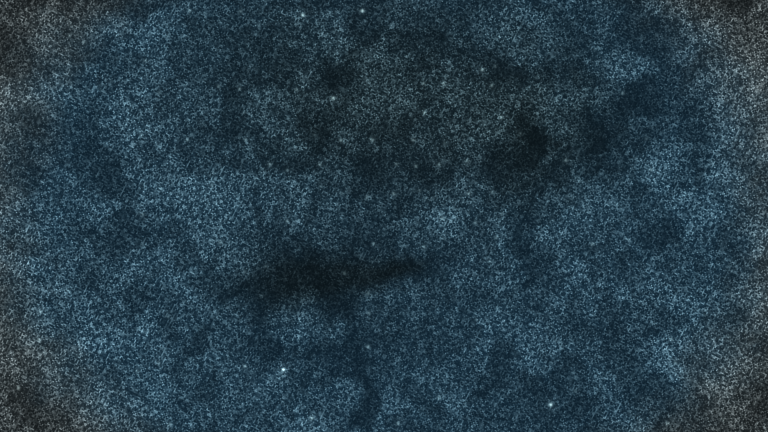
A Shadertoy shader for this texture:

```glsl
const vec3 DEEP_BLUE = vec3(0.046, 0.122, 0.176);
const vec3 DARK_VOID = vec3(0.042, 0.080, 0.096);
const vec3 EDGE_GREY = vec3(0.105, 0.135, 0.148);
const vec3 DUST_BLUE = vec3(0.50, 0.59, 0.61);
const vec3 DUST_GREY = vec3(0.53, 0.56, 0.56);
const vec3 STAR_TINT = vec3(0.82, 0.92, 0.90);
const float CLOUD_SCALE = 13.0;
const float GRAIN_SCALE = 300.0;
const float GRAIN_CONTRAST = 0.82;
const float DUST_GAIN = 0.60;
const float STAR_GRID = 17.0;
const float STAR_RADIUS = 0.0040;

// Position and brightness of the brightest stars
const int BRIGHT_COUNT = 8;
const vec3 BRIGHT_STARS[BRIGHT_COUNT] = vec3[](
    vec3(0.701, 0.965, 0.75), vec3(0.839, 0.975, 0.80),
    vec3(0.771, 0.773, 0.65), vec3(0.656, 0.144, 0.95),
    vec3(1.275, 0.063, 1.00), vec3(0.722, 0.032, 0.60),
    vec3(0.567, 0.152, 0.45), vec3(1.116, 0.838, 0.50));

float hash(vec2 p) {
    vec3 q = fract(p.xyx * 0.1031);
    q += dot(q, q.yzx + 33.33);
    return fract((q.x + q.y) * q.z);
}

float noise(vec2 p) {
    vec2 i = floor(p), f = fract(p);
    f = f * f * (3.0 - 2.0 * f);
    float low = mix(hash(i), hash(i + vec2(1, 0)), f.x);
    float high = mix(hash(i + vec2(0, 1)), hash(i + vec2(1, 1)), f.x);
    return mix(low, high, f.y);
}

mat2 turn(float c, float s) {
    return mat2(c, s, -s, c);
}

float fbm(vec2 p) {
    float sum = 0.0, amp = 0.5;
    for (int i = 0; i < 5; i++) {
        sum += amp * noise(p);
        p = turn(0.8, 0.6) * p * 2.03 + 17.3;
        amp *= 0.68;
    }
    return sum / 1.335;
}

float blob(vec2 p, vec2 center, vec2 radius) {
    vec2 q = (p - center) / radius;
    return exp(-dot(q, q));
}

// Dark tapering cloud that narrows to a tip on the right
float wisp(vec2 p) {
    float t = clamp((p.x - 0.58) / 0.43, 0.0, 1.0);
    float middle = mix(0.350, 0.395, t * t);
    float width = 0.006 + 0.075 * pow(1.0 - t, 0.8);
    float y = (p.y - middle) / width;
    return exp(-y * y) * smoothstep(0.44, 0.76, p.x) * smoothstep(1.02, 0.93, p.x);
}

float starGlow(float dist) {
    float d = dist / STAR_RADIUS;
    return exp(-d * d) + 0.18 * exp(-d * 0.55);
}

float stars(vec2 p) {
    float light = 0.0;
    for (int i = 0; i < BRIGHT_COUNT; i++)
        light += BRIGHT_STARS[i].z * starGlow(length(p - BRIGHT_STARS[i].xy));

    // Faint scattered stars, denser around the upper middle
    vec2 cell = floor(p * STAR_GRID);
    vec2 jitter = vec2(hash(cell + 41.0), hash(cell + 83.0));
    vec2 center = (cell + 0.25 + 0.5 * jitter) / STAR_GRID;
    float chance = 0.10 + 0.55 * blob(center, vec2(0.90, 0.62), vec2(0.42, 0.18))
                 + 0.50 * blob(center, vec2(0.78, 0.30), vec2(0.12, 0.04));
    float present = step(hash(cell + 7.0), chance);
    return light + present * mix(0.12, 0.40, hash(cell + 19.0)) * starGlow(length(p - center));
}

void mainImage(out vec4 fragColor, in vec2 fragCoord) {
    vec2 p = fragCoord / iResolution.y;
    vec2 uv = fragCoord / iResolution.xy;

    // Warped clouds roughen every large region
    vec2 warp = vec2(fbm(p * 11.0), fbm(p * 11.0 + 31.7)) - 0.5;
    float cloud = smoothstep(0.22, 0.80, fbm(p * CLOUD_SCALE + warp * 1.8 + 5.0));
    vec2 q = p + warp * 0.14;

    // Large dark, blue, pale and grey regions
    float upperVoid = blob(q, vec2(0.86, 0.78), vec2(0.38, 0.25))
                    + 0.7 * blob(q, vec2(1.25, 0.70), vec2(0.18, 0.18));
    float blue = 0.7 * blob(q, vec2(0.18, 0.62), vec2(0.10, 0.15))
               + blob(q, vec2(1.43, 0.62), vec2(0.20, 0.24))
               + blob(q, vec2(0.91, 0.15), vec2(0.30, 0.20));
    float pale = blob(q, vec2(0.32, 0.69), vec2(0.10, 0.15))
               + blob(q, vec2(0.16, 0.40), vec2(0.24, 0.12))
               + blob(q, vec2(0.10, 0.18), vec2(0.16, 0.16))
               + blob(q, vec2(1.64, 0.72), vec2(0.10, 0.22))
               + 0.8 * blob(q, vec2(1.50, 0.24), vec2(0.22, 0.16))
               + 0.5 * blob(q, vec2(0.95, 0.52), vec2(0.25, 0.08));
    float edge = smoothstep(0.42, 0.57, length((uv - 0.5) * vec2(1.0, 0.70)) + warp.x * 0.08);
    float corner = smoothstep(0.53, 0.67, length((uv - 0.5) * vec2(1.0, 0.95)));
    float shadow = wisp(p + warp * 0.035);
    shadow = clamp(0.80 * shadow + 0.40 * blob(q, vec2(0.74, 0.35), vec2(0.26, 0.11)), 0.0, 1.0);

    // Ground colour
    vec3 color = mix(DEEP_BLUE, DARK_VOID, clamp(0.85 * upperVoid, 0.0, 1.0));
    color = mix(color, EDGE_GREY, edge);
    color *= (0.88 + 0.25 * cloud) * (1.0 - 0.35 * corner);
    color = mix(color, DARK_VOID * 0.75, 0.75 * shadow);

    // Fine dust
    float density = 0.20 + 0.36 * cloud + 0.09 * edge + 0.09 * pale - 0.10 * upperVoid - 0.07 * blue;
    density = max(density - 0.07 * corner, 0.06) * (1.0 - 0.60 * shadow);
    vec2 g = turn(0.891, 0.454) * p * GRAIN_SCALE + 600.0;
    float grain = 0.75 * noise(g) + 0.25 * noise(g * 0.53 + 9.0);
    float dust = density * mix(1.0, 3.5 * grain * grain, GRAIN_CONTRAST) * DUST_GAIN;
    color += mix(DUST_BLUE, DUST_GREY, edge) * dust;

    color += STAR_TINT * stars(p) * 0.75;
    fragColor = vec4(clamp(color, 0.0, 1.0), 1.0);
}
```
